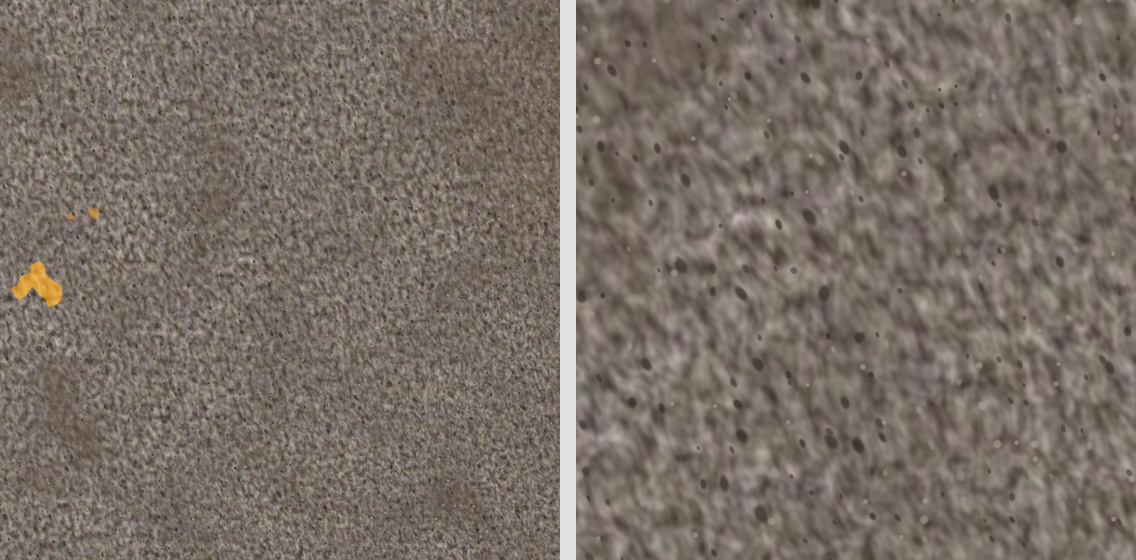
Left, the full canvas; right, a detail of the centre.
A three.js fragment shader for this texture:

```glsl
varying vec2 vUv;

vec2 hash2(vec2 p) {
  vec3 q = fract(p.xyx * vec3(0.1031, 0.1030, 0.0973));
  q += dot(q, q.yzx + 33.33);
  return fract((q.xx + q.yz) * q.zy);
}

vec2 gradient(vec2 cell) {
  float angle = 6.2832 * hash2(cell).x;
  return vec2(cos(angle), sin(angle));
}

// Gradient noise, roughly -0.7 to 0.7
float noise(vec2 p) {
  vec2 i = floor(p), f = fract(p);
  vec2 u = f * f * f * (f * (f * 6.0 - 15.0) + 10.0);
  vec2 e = vec2(1.0, 0.0);
  float low = mix(dot(gradient(i), f), dot(gradient(i + e), f - e), u.x);
  float high = mix(dot(gradient(i + e.yx), f - e.yx),
                   dot(gradient(i + 1.0), f - 1.0), u.x);
  return mix(low, high, u.y);
}

float fbm(vec2 p) {
  float sum = 0.0, weight = 1.0;
  for (int i = 0; i < 3; i++) {
    sum += weight * noise(p);
    p = p * 2.03 + 17.3;
    weight *= 0.55;
  }
  return sum;
}

// Soft spots of varied size, one at most in each jittered cell
float spots(vec2 p, float density) {
  vec2 cell = floor(p);
  vec2 center = 0.35 + 0.3 * hash2(cell + 5.7);
  vec2 pick = hash2(cell + 91.2);
  float radius = mix(0.14, 0.32, pick.y * pick.y);
  float d = length(fract(p) - center);
  return step(pick.x, density) * (1.0 - smoothstep(radius * 0.4, radius, d));
}

float segment(vec2 p, vec2 a, vec2 b) {
  vec2 ab = b - a;
  return length(p - a - ab * clamp(dot(p - a, ab) / dot(ab, ab), 0.0, 1.0));
}

void main() {
  vec2 uv = vUv;

  // Grains lean a little and are taller than wide
  vec2 p = vec2(uv.x + 0.22 * uv.y, 0.74 * uv.y);
  p += 0.004 * vec2(noise(uv * 34.0), noise(uv * 34.0 + 40.0));

  // Broad stains and the change to finer gravel at the lower right
  float stain = fbm(uv * 4.0 + 8.0);
  float shade = fbm(uv * 7.0 + 31.0);
  float fine = smoothstep(0.9, 1.7, uv.x + 1.0 - uv.y + 0.3 * stain);
  float corner = 1.0 - smoothstep(0.05, 0.5, length((uv - vec2(1.02, 0.82)) * vec2(1.3, 1.0)));
  float dirt = clamp(smoothstep(0.15, 0.6, stain) + 0.8 * corner, 0.0, 1.0);

  // Grain in three sizes
  float coarse = noise(p * 82.0);
  float medium = noise(p * 135.0 + 60.0);
  float small = noise(p * 230.0 + 20.0);
  float grain = mix(0.21, 0.12, fine) * coarse + 0.19 * medium
              + mix(0.10, 0.17, fine) * small;
  grain *= (1.0 - 0.4 * dirt) * (1.0 + 0.35 * shade);

  float tone = 0.474 + grain + 0.04 * shade - 0.045 * dirt
             + 0.015 * (uv.y - uv.x);
  vec3 color = tone + vec3(0.0, -0.038, -0.068);

  // Violet, green and blue tints among the grains, brown in the dirt
  float violet = noise(p * 48.0 + 110.0) + 0.6 * noise(p * 105.0 + 140.0);
  float blue = noise(p * 38.0 + 170.0) + 0.5 * stain;
  color += violet * vec3(0.012, -0.022, 0.018) * (1.0 - 0.5 * dirt);
  color += blue * vec3(-0.012, 0.0, 0.022);
  color += dirt * vec3(0.012, -0.004, -0.02);

  // Dark pits, then pale chips
  float pits = max(spots(p * 62.0 + 9.0, 0.17), 0.8 * spots(p * 100.0 + 3.0, 0.13));
  color = mix(color, vec3(0.21, 0.175, 0.155), 0.72 * pits);
  float chips = max(0.7 * spots(p * 72.0 + 50.0, 0.13),
                    spots(uv * 88.0 + 70.0, 0.04 + 0.13 * fine));
  color = mix(color, vec3(0.69, 0.66, 0.60), 0.6 * chips);

  // Ragged yellow flake and its two crumbs
  vec2 q = uv + 0.011 * vec2(noise(uv * 50.0), noise(uv * 50.0 + 25.0));
  float flake = min(segment(q, vec2(0.037, 0.482), vec2(0.068, 0.513)) - 0.015,
                    segment(q, vec2(0.068, 0.505), vec2(0.097, 0.470)) - 0.016);
  float crumbs = min(length(q - vec2(0.166, 0.619)) - 0.009,
                     length(q - vec2(0.130, 0.611)) - 0.006);
  vec3 yellow = vec3(0.86, 0.62, 0.24) + 0.12 * coarse + 0.08 * medium;
  color = mix(color, yellow, 1.0 - smoothstep(-0.002, 0.002, flake));
  color = mix(color, yellow * 0.85, 0.8 - 0.8 * smoothstep(-0.003, 0.003, crumbs));

  gl_FragColor = vec4(clamp(color, 0.0, 1.0), 1.0);
}
```
